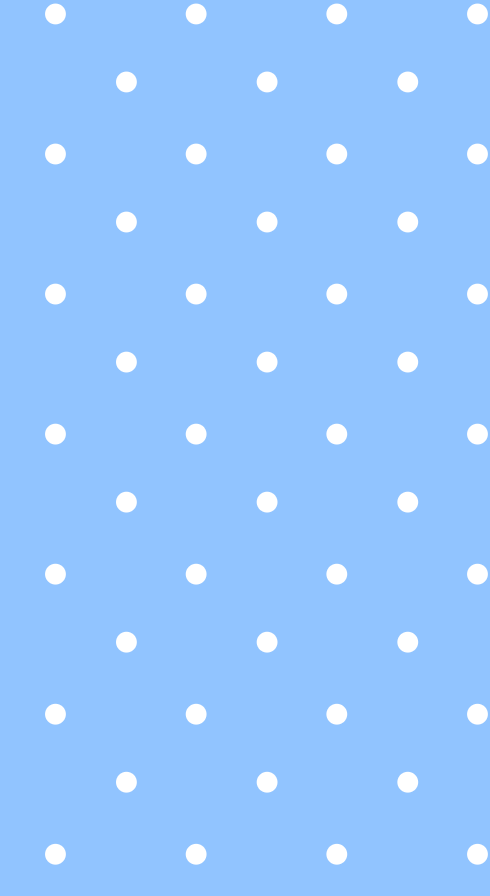
Give the GLSL for this pattern, as a Shadertoy shader.

```glsl
// Staggered white polka dots on a flat sky-blue ground.

// Lengths are fractions of the canvas height.
#define PERIOD vec2(0.1570, 0.1563)
#define FIRST_DOT vec2(0.0619, 0.9844)
#define STAGGER vec2(0.0792, -0.0759)
#define DOT_RADIUS 0.0116
#define GROUND_COLOR vec3(0.57, 0.77, 1.0)
#define DOT_COLOR vec3(1.0)

// Signed distance to the nearest dot of a lattice through the given center.
float dotLattice(vec2 p, vec2 center) {
    vec2 cell = (fract((p - center) / PERIOD + 0.5) - 0.5) * PERIOD;
    return length(cell) - DOT_RADIUS;
}

void mainImage(out vec4 fragColor, in vec2 fragCoord) {
    vec2 p = fragCoord / iResolution.y;
    float pixel = 1.0 / iResolution.y;

    // Two interleaved lattices form the staggered rows
    float dist = min(dotLattice(p, FIRST_DOT),
                     dotLattice(p, FIRST_DOT + STAGGER));

    // Blend across about one pixel at the rim
    float coverage = clamp(0.5 - dist / pixel, 0.0, 1.0);
    fragColor = vec4(mix(GROUND_COLOR, DOT_COLOR, coverage), 1.0);
}
```
